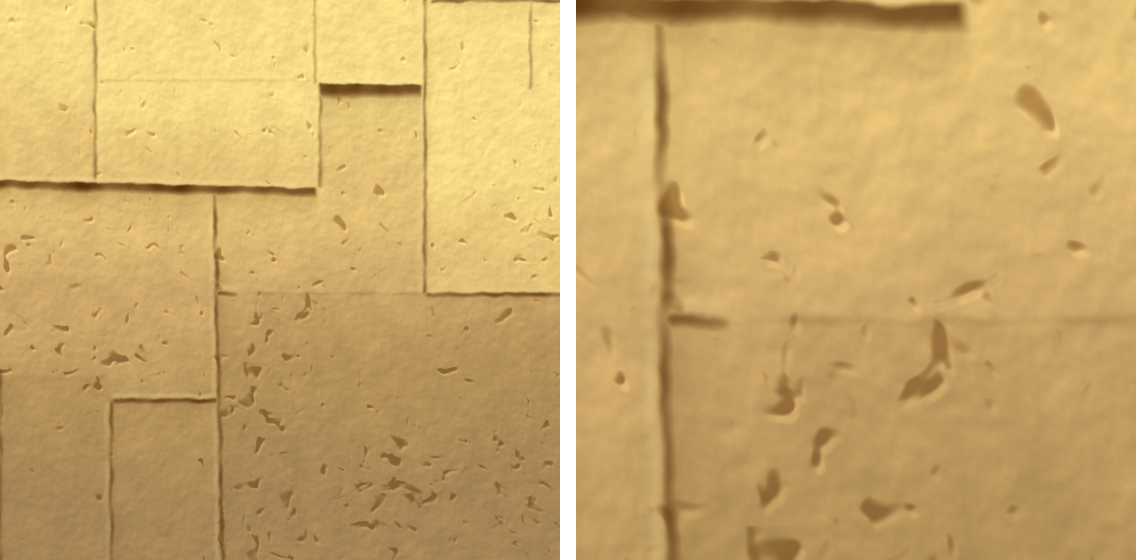
Left: the whole. Right: its middle third, enlarged.
Give the GLSL for this texture, as a three.js fragment shader.

```glsl
varying vec2 vUv;

const vec3 CREAM = vec3(0.97, 0.86, 0.53);
const vec3 SAND = vec3(0.89, 0.75, 0.46);
const vec3 TAN = vec3(0.80, 0.65, 0.41);
const vec3 OCHRE = vec3(0.71, 0.57, 0.35);
const vec3 DUSK = vec3(0.65, 0.52, 0.34);
const vec3 PIT = vec3(0.43, 0.28, 0.11);
const vec3 SHADOW = vec3(0.36, 0.20, 0.06);
const vec3 GLINT = vec3(1.0, 0.92, 0.64);
const float EDGE_WOBBLE = 0.007;
const float PIT_SCALE = 40.0;
const float GRAIN = 0.12;
const float MOTTLE = 0.10;
const vec2 LIGHT_STEP = vec2(-0.003, 0.005);

vec2 hashGradient(vec2 cell) {
  vec3 q = fract(cell.xyx * vec3(0.1031, 0.1030, 0.0973));
  q += dot(q, q.yzx + 33.33);
  return fract((q.xx + q.yz) * q.zy) * 2.0 - 1.0;
}

float noise(vec2 p) {
  vec2 i = floor(p), f = fract(p);
  vec2 u = f * f * f * (f * (f * 6.0 - 15.0) + 10.0);
  vec2 e = vec2(1.0, 0.0);
  float a = dot(hashGradient(i), f);
  float b = dot(hashGradient(i + e), f - e);
  float c = dot(hashGradient(i + e.yx), f - e.yx);
  float d = dot(hashGradient(i + 1.0), f - 1.0);
  return mix(mix(a, b, u.x), mix(c, d, u.x), u.y);
}

float fbm(vec2 p) {
  float sum = 0.0, gain = 0.6;
  for (int i = 0; i < 4; i++) {
    sum += gain * noise(p);
    p = mat2(1.6, 1.2, -1.2, 1.6) * p + 7.3;
    gain *= 0.5;
  }
  return sum;
}

float box(vec2 p, vec2 lo, vec2 hi) {
  vec2 m = smoothstep(lo - 0.005, lo + 0.005, p) * (1.0 - smoothstep(hi - 0.005, hi + 0.005, p));
  return m.x * m.y;
}

// Chipped joint with a dark groove (x) and a lit lip on its negative side (y)
vec2 joint(float across, float along, float from, float to, float width, float depth) {
  float span = smoothstep(from - 0.005, from + 0.005, along) * (1.0 - smoothstep(to - 0.005, to + 0.005, along));
  float chip = noise(vec2(along * 24.0, from * 31.0 + width * 700.0));
  float strength = depth * clamp(1.0 + 1.1 * chip * (1.2 - depth) / 0.6, 0.3, 1.3);
  float w = width * (1.0 + 0.3 * chip);
  float groove = smoothstep(-0.004, 0.002, across) * (1.0 - smoothstep(w * 0.3, w + 0.004, across));
  float falloff = 0.40 * smoothstep(-0.003, 0.001, across) * exp(-max(across, 0.0) / (w * 1.3));
  float lip = (across + 0.007) / 0.004;
  return span * strength * vec2(max(groove, falloff), exp(-lip * lip));
}

float cluster(vec2 p, vec2 center, vec2 radius) {
  vec2 d = (p - center) / radius;
  return exp(-dot(d, d));
}

// Areas where the stone is heavily weathered
float wear(vec2 p) {
  float w = 0.22 + 0.45 * noise(p * 6.0 + 3.0);
  w += 0.50 * cluster(p, vec2(0.18, 0.38), vec2(0.17, 0.07));
  w += 0.40 * cluster(p, vec2(0.03, 0.53), vec2(0.07, 0.10));
  w += 0.32 * cluster(p, vec2(0.24, 0.61), vec2(0.07, 0.05));
  w += 0.55 * cluster(p, vec2(0.54, 0.44), vec2(0.10, 0.05));
  w += 0.35 * cluster(p, vec2(0.47, 0.31), vec2(0.09, 0.13));
  w += 0.50 * cluster(p, vec2(0.66, 0.14), vec2(0.14, 0.07));
  w += 0.45 * cluster(p, vec2(0.90, 0.10), vec2(0.14, 0.10));
  w += 0.45 * cluster(p, vec2(0.45, 0.07), vec2(0.08, 0.07));
  w += 0.30 * cluster(p, vec2(0.94, 0.64), vec2(0.06, 0.12));
  w *= 1.0 - 0.85 * box(p, vec2(-0.1), vec2(0.385, 0.285));
  return clamp(w * mix(1.0, 0.85, smoothstep(0.5, 0.7, p.y)), 0.0, 0.85);
}

float pits(vec2 p, float amount) {
  vec2 q = p * PIT_SCALE + 0.9 * vec2(noise(p * 30.0), noise(p * 30.0 + 9.0));
  float n = noise(q * vec2(0.8, 1.0)) + 0.5 * noise(q * 2.1 + 5.0);
  float level = mix(0.46, -0.04, amount);
  return smoothstep(level, level + 0.26, n);
}

vec3 stoneRamp(float t) {
  vec3 c = mix(DUSK, OCHRE, smoothstep(0.02, 0.28, t));
  c = mix(c, TAN, smoothstep(0.26, 0.46, t));
  c = mix(c, SAND, smoothstep(0.45, 0.63, t));
  return mix(c, CREAM, smoothstep(0.64, 0.84, t));
}

void main() {
  vec2 uv = vUv;
  vec2 p = uv + EDGE_WOBBLE * vec2(fbm(uv * 24.0), fbm(uv * 24.0 + 17.0));

  // Falling light, shifted by the height of each stone
  float tone = uv.y + 0.11 * fbm(uv * 5.0);
  tone += 0.12 * box(p, vec2(0.76, 0.475), vec2(1.1, 0.85));
  tone -= 0.07 * box(p, vec2(0.39, -0.1), vec2(1.1, 0.473));
  tone -= 0.03 * box(p, vec2(0.57, 0.655), vec2(0.757, 0.85));
  tone -= 0.08 * box(p, vec2(-0.1, 0.67), vec2(0.17, 1.1));
  tone -= 0.05 * box(p, vec2(-0.1), vec2(0.195, 0.33));
  vec3 color = stoneRamp(tone);

  // Fine grain, mottling and weathered pits
  float grain = fbm(uv * 60.0) - fbm((uv + LIGHT_STEP) * 60.0);
  color *= 1.0 + GRAIN * grain + MOTTLE * fbm(uv * 22.0);
  float amount = wear(uv);
  float pit = pits(uv, amount);
  float rim = max(pits(uv + LIGHT_STEP, amount) - pit, 0.0);
  float dryness = smoothstep(0.3, 0.9, uv.y);
  color = mix(color, PIT * mix(1.0, 1.55, dryness), mix(0.60, 0.48, dryness) * pit);
  color *= 1.0 + 0.10 * rim;

  // Ledges beneath raised stones
  vec2 relief = joint(0.848 - p.y, p.x, 0.570, 0.753, 0.028, 1.0);
  relief = max(relief, joint(0.677 - 0.025 * p.x - p.y, p.x, -0.1, 0.565, 0.018, 0.95));
  relief = max(relief, joint(0.476 - p.y, p.x, 0.762, 1.1, 0.007, 0.8));
  relief = max(relief, joint(0.287 - p.y, p.x, 0.200, 0.388, 0.008, 0.85));
  relief = max(relief, joint(0.478 - p.y, p.x, 0.388, 0.425, 0.006, 0.6));
  relief = max(relief, joint(0.477 - p.y, p.x, 0.425, 0.760, 0.004, 0.15));
  relief = max(relief, joint(0.858 - p.y, p.x, 0.175, 0.560, 0.003, 0.10));
  relief = max(relief, joint(1.001 - p.y, p.x, 0.770, 1.1, 0.005, 0.7));

  // Upright joints
  relief = max(relief, joint(0.172 - p.x, p.y, 0.680, 1.1, 0.005, 0.45));
  relief = max(relief, joint(p.x - 0.560, p.y, 0.850, 1.1, 0.004, 0.32));
  relief = max(relief, joint(p.x - 0.570, p.y, 0.665, 0.845, 0.005, 0.40));
  relief = max(relief, joint(p.x - 0.757, p.y, 0.475, 1.1, 0.005, 0.50));
  relief = max(relief, joint(p.x - 0.946, p.y, 0.840, 1.1, 0.004, 0.35));
  relief = max(relief, joint(p.x - 0.395 + 0.022 * p.y, p.y, -0.1, 0.655, 0.006, 0.62));
  relief = max(relief, joint(p.x - 0.197, p.y, -0.1, 0.285, 0.005, 0.50));
  relief = max(relief, joint(p.x + 0.001, p.y, -0.1, 0.340, 0.004, 0.45));

  color = mix(color, GLINT * mix(0.82, 1.0, uv.y), 0.4 * relief.y);
  color = mix(color, SHADOW, 0.85 * relief.x);
  gl_FragColor = vec4(clamp(color, 0.0, 1.0), 1.0);
}
```
